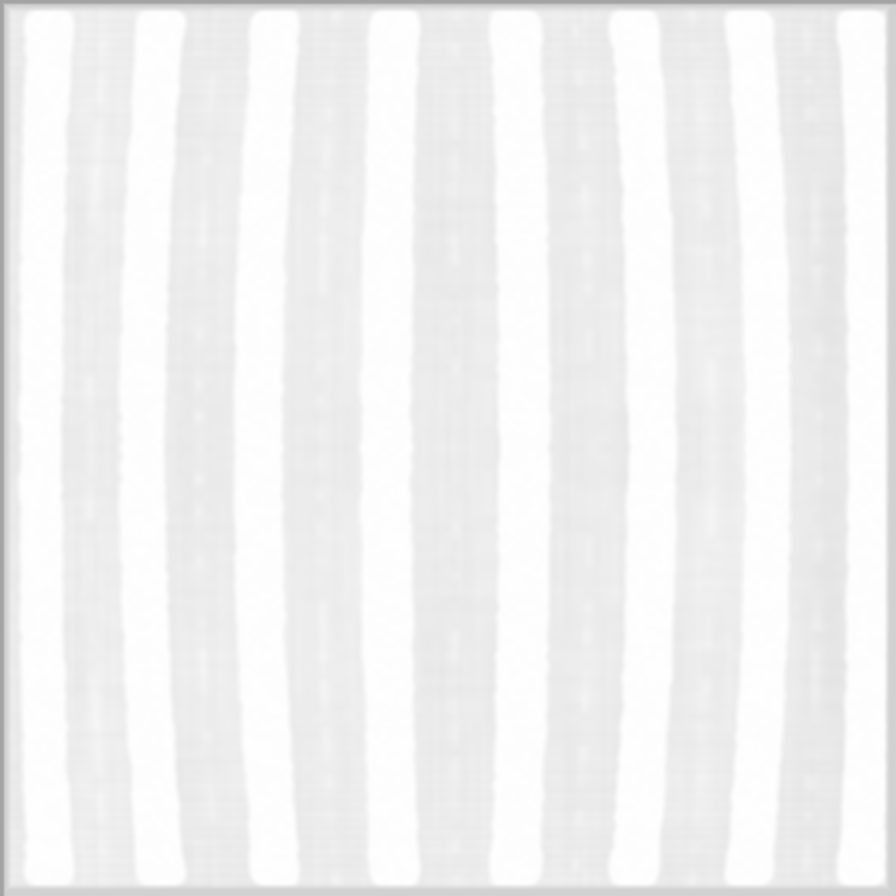
Write a Shadertoy shader that draws this pattern.

```glsl
const float WHITE = 0.994;
const float CLOTH_GREY = 0.927;
const float FRAME_GREY = 0.82;
const float RIM_GREY = 0.64;

float hash(vec2 p) {
    return fract(sin(dot(p, vec2(127.1, 311.7))) * 43758.5453);
}

float valueNoise(vec2 p) {
    vec2 cell = floor(p);
    vec2 t = fract(p);
    t = t * t * (3.0 - 2.0 * t);
    float low = mix(hash(cell), hash(cell + vec2(1, 0)), t.x);
    float high = mix(hash(cell + vec2(0, 1)), hash(cell + vec2(1, 1)), t.x);
    return mix(low, high, t.y);
}

// Signed noise in -0.5..0.5
float wobble(vec2 p) {
    return valueNoise(p) - 0.5;
}

// Distance from the centre axis = index * (a - b * index); solved for index.
// Returns the stripe index and the local pitch.
vec2 bowedIndex(float axisDistance, float v) {
    float a = 0.158 - 0.0242 * v * v;
    float b = 0.0074 - 0.0061 * v * v;
    float root = sqrt(max(a * a - 4.0 * b * axisDistance, 1e-5));
    return vec2((a - root) / (2.0 * b), root);
}

float roundedBox(vec2 q, float radius) {
    q += radius;
    return length(max(q, 0.0)) + min(max(q.x, q.y), 0.0) - radius;
}

// Faint weave, with a broken pale thread down the middle of each band
float clothTone(vec2 uv, float v, float bandDistance, float bandId) {
    float warp = wobble(vec2(uv.x * 150.0, v * 4.0)) * 0.014;
    float weft = wobble(vec2(uv.x * 14.0, v * 50.0)) * 0.010;
    float grain = wobble(vec2(uv.x * 90.0, v * 45.0)) * 0.008;
    float cloud = wobble(vec2(uv.x * 14.0, v * 4.0)) * 0.020;
    float ribs = cos(v * 300.0) * 0.003 * smoothstep(0.4, 1.0, v);
    float shade = -0.014 * smoothstep(0.84, 0.94, uv.x);
    float threadX = bandDistance / 0.006;
    float thread = exp(-threadX * threadX)
                 * smoothstep(0.25, 0.9, valueNoise(vec2(bandId * 7.3, v * 28.0)));
    return CLOTH_GREY + warp + weft + grain + cloud + ribs + shade + thread * 0.022;
}

// Soft grey margin; rimWidth is the extent of its dark outer line
float frameTone(float edge, float rimWidth) {
    return mix(RIM_GREY, FRAME_GREY, smoothstep(rimWidth - 0.002, rimWidth + 0.002, edge));
}

void mainImage(out vec4 fragColor, in vec2 fragCoord) {
    vec2 uv = fragCoord / iResolution.xy;
    float pixel = 1.0 / min(iResolution.x, iResolution.y);
    vec2 border = min(uv, 1.0 - uv);
    float v = abs(2.0 * uv.y - 1.0);
    float x = uv.x - 0.508;

    // Bowed stripes
    vec2 bow = bowedIndex(abs(x), v);
    float index = bow.x;
    float pitch = bow.y;
    float stripeDistance = abs(fract(index) - 0.5) * pitch;
    float bandDistance = 0.5 * pitch - stripeDistance;

    // Uneven edges, different on each side of each stripe, flaring at the ends
    float edgeId = (floor(index * 2.0) + 1.0) * sign(x);
    float ripple = wobble(vec2(edgeId * 5.7, v * 14.0)) * 0.003
                 + wobble(vec2(edgeId * 3.1, v * 45.0)) * 0.003;
    float flare = 0.002 * smoothstep(0.85, 0.95, v);
    float halfWidth = 0.012 + 0.11 * pitch + ripple + flare;
    float stripe = roundedBox(vec2(stripeDistance - halfWidth, 0.010 - border.y), 0.016);
    float softness = max(0.005, pixel);
    float coverage = 1.0 - smoothstep(-softness, softness, stripe);

    // Cloth, slightly darker where it meets a stripe
    float bandId = floor(index + 0.5) * sign(x);
    float cloth = clothTone(uv, v, bandDistance, bandId);
    cloth -= 0.006 * exp(-abs(stripe) / 0.006);
    float paper = WHITE + wobble(uv * 140.0) * 0.004;
    float tone = mix(cloth, paper, coverage);

    // Frame, with a dark rim along the left and top
    float edge = min(border.x, border.y);
    float rimEdge = min(uv.x, 1.0 - uv.y);
    float frame = frameTone(rimEdge, 0.0045);
    tone = mix(frame, tone, smoothstep(0.0055, 0.0145, edge));

    fragColor = vec4(vec3(tone), 1.0);
}
```
